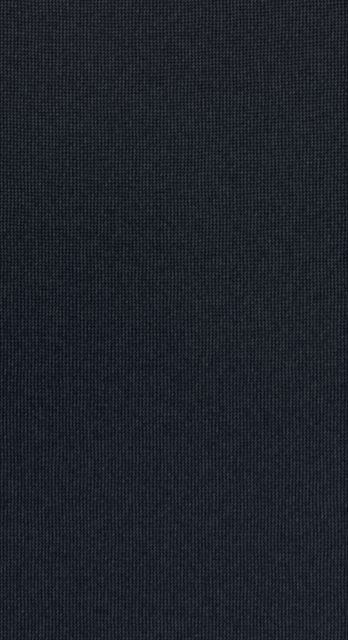
Give the GLSL for this texture, as a Shadertoy shader.

```glsl
// Dark navy fine-gauge knit: slim vertical ribs of small stitches under soft uneven light.
#define WALES 100.0                    // stitch columns across
#define COURSES 190.0                  // stitch rows down
#define SHADOW vec3(0.035, 0.047, 0.085)
#define LIGHT vec3(0.225, 0.242, 0.262)
#define BASE_TONE 0.42
#define RIB_DEPTH 0.24
#define COURSE_DEPTH 0.17
#define YARN_VARIATION 0.30
#define FUZZ 0.28
#define WOBBLE 0.35                    // drift of the stitches, in cells

const float TAU = 6.2831853;

float hash(vec2 p) {
    vec3 q = fract(vec3(p.xyx) * 0.1031);
    q += dot(q, q.yzx + 33.33);
    return fract((q.x + q.y) * q.z);
}

vec2 gradientAt(vec2 cell) {
    float angle = TAU * hash(cell);
    return vec2(cos(angle), sin(angle));
}

// Gradient noise, roughly -0.7 to 0.7
float gradientNoise(vec2 p) {
    vec2 i = floor(p), f = p - i;
    vec2 u = f * f * f * (f * (f * 6.0 - 15.0) + 10.0);
    vec2 e = vec2(1.0, 0.0);
    float a = dot(gradientAt(i), f);
    float b = dot(gradientAt(i + e.xy), f - e.xy);
    float c = dot(gradientAt(i + e.yx), f - e.yx);
    float d = dot(gradientAt(i + e.xx), f - e.xx);
    return mix(mix(a, b, u.x), mix(c, d, u.x), u.y);
}

// Brightness of the knit; st counts wales and courses
float knitTone(vec2 st, float courseWeight) {
    // Each loop leans a little as it crosses its course
    st.x += 0.10 * sin(TAU * st.y);
    vec2 cell = floor(st);
    vec2 local = st - cell - 0.5;

    float rib = cos(TAU * local.x);
    float course = cos(TAU * local.y);
    float crown = 0.5 + 0.5 * rib;

    // Uneven yarn: each stitch differs, and a few catch the light
    float stitch = hash(cell + 17.0);
    float glint = smoothstep(0.93, 1.0, hash(cell + 71.0));
    float body = crown * (0.6 + 0.4 * course);

    return RIB_DEPTH * rib
         + COURSE_DEPTH * courseWeight * course * (0.5 + 0.5 * crown)
         + YARN_VARIATION * (stitch - 0.5) * crown
         + 0.25 * glint * body;
}

void mainImage(out vec4 fragColor, in vec2 fragCoord) {
    vec2 uv = fragCoord / iResolution.xy;

    // Gentle bend of the cloth plus a small wander of the yarn
    vec2 st = uv * vec2(WALES, COURSES);
    st.y += 2.0 * sin(3.0 * uv.x + 0.6) * uv.y;
    st += WOBBLE * vec2(gradientNoise(uv * vec2(9.0, 16.0)),
                        gradientNoise(uv * vec2(14.0, 20.0) + 40.0));

    // Courses show near the top and sink between the ribs lower down
    float courseWeight = mix(0.45, 1.0, smoothstep(0.25, 0.8, uv.y));
    float tone = BASE_TONE + knitTone(st, courseWeight);

    // Fibre fuzz, stretched along the wales
    tone += FUZZ * gradientNoise(st * vec2(1.7, 1.1) + 9.0);
    tone += 0.10 * gradientNoise(st * vec2(0.45, 0.3) + 5.0);

    // Broad light: lifted top and lower right, dim left middle, dark right edge
    tone += 0.06 * smoothstep(0.55, 1.0, uv.y);
    tone += 0.07 * uv.x * (1.0 - uv.y);
    tone -= 0.06 * exp(-6.0 * dot(uv - vec2(0.1, 0.5), uv - vec2(0.1, 0.5)));
    tone -= 0.10 * smoothstep(0.975, 1.0, uv.x);
    tone += 0.05 * gradientNoise(uv * vec2(2.0, 3.5) + 3.0);

    vec3 color = mix(SHADOW, LIGHT, clamp(tone, 0.0, 1.15));
    // Cooler toward the bottom, more neutral at the top
    color += mix(vec3(-0.005, 0.0, 0.007), vec3(0.003, 0.002, -0.003), uv.y);
    fragColor = vec4(clamp(color, 0.0, 1.0), 1.0);
}
```
